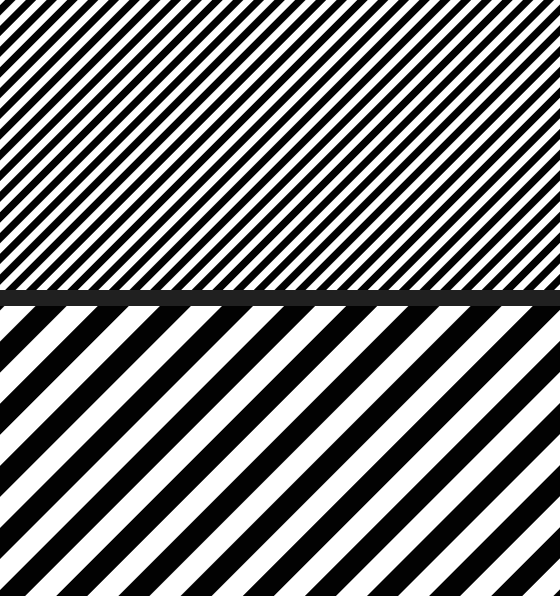
Top: the whole. Bottom: its middle third, enlarged.
Give the GLSL for this pattern, as a WebGL 1 fragment shader.

```glsl
precision highp float;
// Even black and white diagonal stripes rising to the right at 45 degrees.

uniform vec2 u_resolution;

// Signed distance to the nearest dark stripe, in canvas heights; negative inside.
float stripeDistance(vec2 p, float repeats) {
  float phase = fract((p.x - p.y) * repeats);
  return (abs(phase - 0.5) - 0.25) / (repeats * sqrt(2.0));
}

void main() {
  // Canvas height is one unit, so the stripes keep their slope at any size.
  vec2 p = gl_FragCoord.xy / u_resolution.y;
  float d = stripeDistance(p, 14.0);

  // One-pixel edge smoothing.
  float light = clamp(d * u_resolution.y + 0.5, 0.0, 1.0);

  gl_FragColor = vec4(mix(vec3(0.008), vec3(1.0), light), 1.0);
}
```
